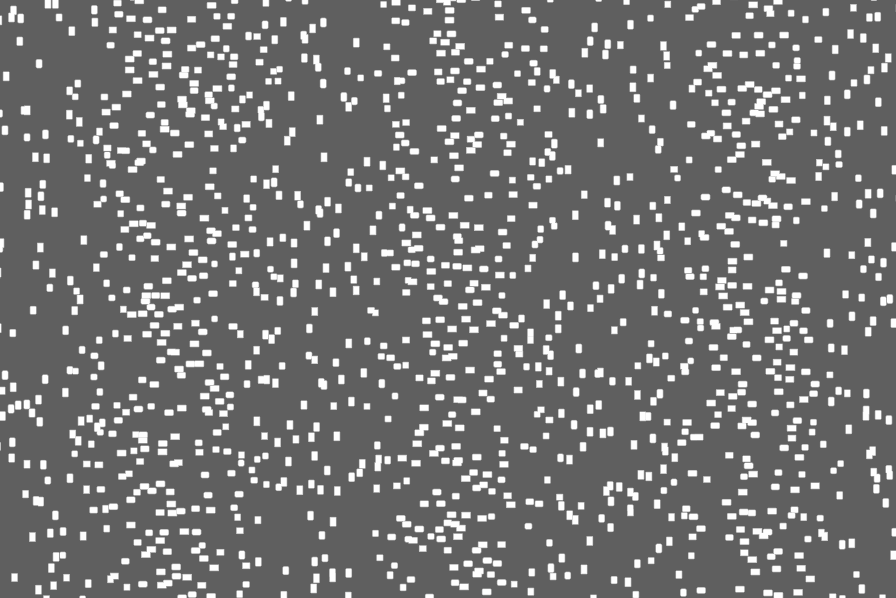
Write a WebGL 2 fragment shader that draws this texture.

```glsl
#version 300 es
precision highp float;

uniform vec2 u_resolution;
out vec4 fragColor;

const vec3 GROUND = vec3(0.372);
const vec3 SPECK = vec3(0.995);
const float ROWS = 48.0;            // scatter cells per canvas height
const float BASE_HALF = 0.0052;     // half the short side of a speck
const float STRETCH = 0.48;         // extra length of the long side
const float CORNER = 0.0022;        // corner radius
const float EDGE = 0.0024;          // width of the soft edge
const float COLUMN_START = 0.195;   // centre of the first dense column
const float COLUMN_PERIOD = 0.32;
const float BAND_COUNT = 3.0;       // vertical repeats of the arcs
const float ARC_COUNT = 1.4;
const float DENSITY = 0.385;
const float COLUMN_DENSITY = 0.12;
const float ARC_DENSITY = 0.20;
const float TAU = 6.2831853;

float hash(vec2 p) {
    return fract(sin(dot(p, vec2(127.1, 311.7))) * 43758.5453);
}

float roundedBox(vec2 p, vec2 halfSize, float radius) {
    vec2 q = abs(p) - halfSize + radius;
    return length(max(q, 0.0)) + min(max(q.x, q.y), 0.0) - radius;
}

// +1 in the dense columns of wide specks, -1 in the sparse gaps
float columnWave(float x) {
    return cos(TAU * (x - COLUMN_START) / COLUMN_PERIOD);
}

// Chance that a cell holds a speck, raised along curved contours
float density(vec2 uv, float wave) {
    float field = wave + cos(TAU * BAND_COUNT * uv.y + 2.0 * uv.x);
    float arcs = cos(TAU * ARC_COUNT * field);
    return DENSITY + COLUMN_DENSITY * wave + ARC_DENSITY * arcs;
}

// Signed distance to the speck of one cell
float speckDistance(vec2 p, vec2 cell, float aspect) {
    vec2 jitter = vec2(hash(cell + 17.3), hash(cell + 51.9));
    vec2 centre = (cell + jitter) / ROWS;
    vec2 uv = vec2(centre.x / aspect, centre.y);
    float wave = columnWave(uv.x);
    if (hash(cell + 83.1) > density(uv, wave)) return 1.0;

    // Wide, square or tall, following the column
    float lean = clamp(1.3 * wave + 1.8 * (hash(cell + 29.7) - 0.5), -1.0, 1.0);
    vec2 halfSize = BASE_HALF * (1.0 + STRETCH * max(vec2(lean, -lean), 0.0));
    float radius = CORNER * (0.3 + 1.2 * hash(cell + 67.5));
    return roundedBox(p - centre, halfSize, radius);
}

void main() {
    vec2 p = gl_FragCoord.xy / u_resolution.y;
    float aspect = u_resolution.x / u_resolution.y;
    vec2 home = floor(p * ROWS);

    // Nearest speck among the neighbouring cells
    float d = 1.0;
    for (int j = -1; j <= 1; j++) {
        for (int i = -1; i <= 1; i++) {
            d = min(d, speckDistance(p, home + vec2(i, j), aspect));
        }
    }

    float soft = max(EDGE, 0.8 / u_resolution.y);
    float cover = clamp(0.5 - d / soft, 0.0, 1.0);
    fragColor = vec4(mix(GROUND, SPECK, cover), 1.0);
}
```
